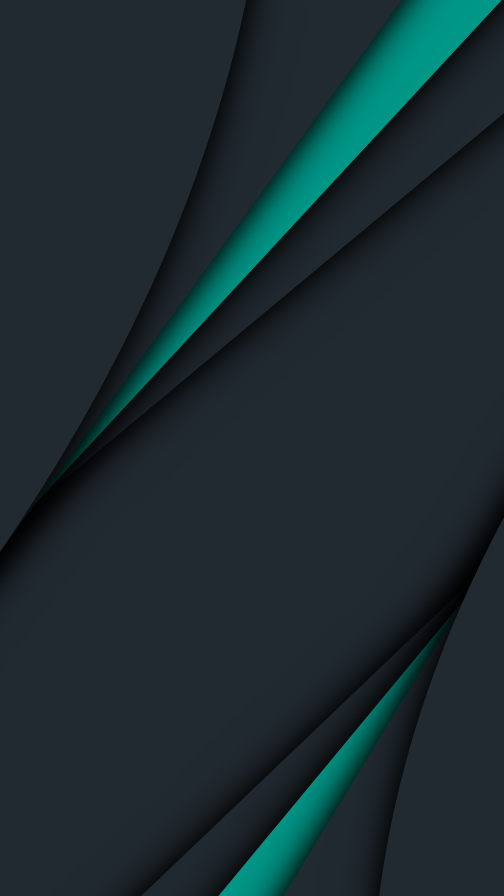
Give the GLSL for this background, as a Shadertoy shader.

```glsl
// Dark overlapping paper sheets with two teal wedges and soft shadows.

const vec3 SLATE = vec3(0.129, 0.163, 0.190);
const vec3 TEAL = vec3(0.0, 0.592, 0.530);

// Signed distance to the line from a to b, positive on its right side.
float lineSide(vec2 p, vec2 a, vec2 b) {
    vec2 dir = normalize(b - a);
    return dot(p - a, vec2(dir.y, -dir.x));
}

// Approximate signed distance to x = k.x + k.y * t + k.z * t * t.
float curveSide(float x, float t, vec3 k) {
    float slope = k.y + 2.0 * k.z * t;
    return (x - k.x - t * (k.y + k.z * t)) / sqrt(1.0 + slope * slope);
}

// Lays a sheet (d < 0) over the colour and shades what lies outside it.
vec3 laySheet(vec3 below, vec3 sheet, float d, float pixel) {
    float shadow = 0.68 * exp(-pow(max(d, 0.0) / 0.30, 1.35));
    float cover = 1.0 - smoothstep(-0.6 * pixel, 0.6 * pixel, d);
    return mix(below * (1.0 - shadow), sheet, cover);
}

void mainImage(out vec4 fragColor, in vec2 fragCoord) {
    // Canvas spans 9 by 16 units.
    vec2 p = fragCoord / iResolution.xy * vec2(9.0, 16.0);
    float pixel = 9.0 / iResolution.x;
    vec3 color = SLATE;

    // Upper fan, from the lowest sheet to the topmost.
    vec2 tip = vec2(0.625, 7.0);
    color = laySheet(color, SLATE, lineSide(p, tip, vec2(9.0, 13.98)), pixel);
    color = laySheet(color, TEAL, lineSide(p, tip, vec2(8.96, 16.0)), pixel);
    color = laySheet(color, SLATE, lineSide(p, tip, vec2(7.17, 16.0)), pixel);
    float leftCurve = curveSide(p.x, 16.0 - p.y, vec3(4.396, -0.2087, -0.0241));
    color = laySheet(color, SLATE, leftCurve, pixel);

    // Lower fan, opening the opposite way.
    tip = vec2(8.27, 5.27);
    color = laySheet(color, SLATE, lineSide(p, vec2(8.44, 5.65), vec2(2.52, 0.0)), pixel);
    color = laySheet(color, TEAL, lineSide(p, tip, vec2(3.9, 0.0)), pixel);
    color = laySheet(color, SLATE, lineSide(p, tip, vec2(5.06, 0.0)), pixel);
    float rightCurve = -curveSide(p.x, p.y, vec3(6.771, 0.1278, 0.0298));
    color = laySheet(color, SLATE, rightCurve, pixel);

    fragColor = vec4(color, 1.0);
}
```
